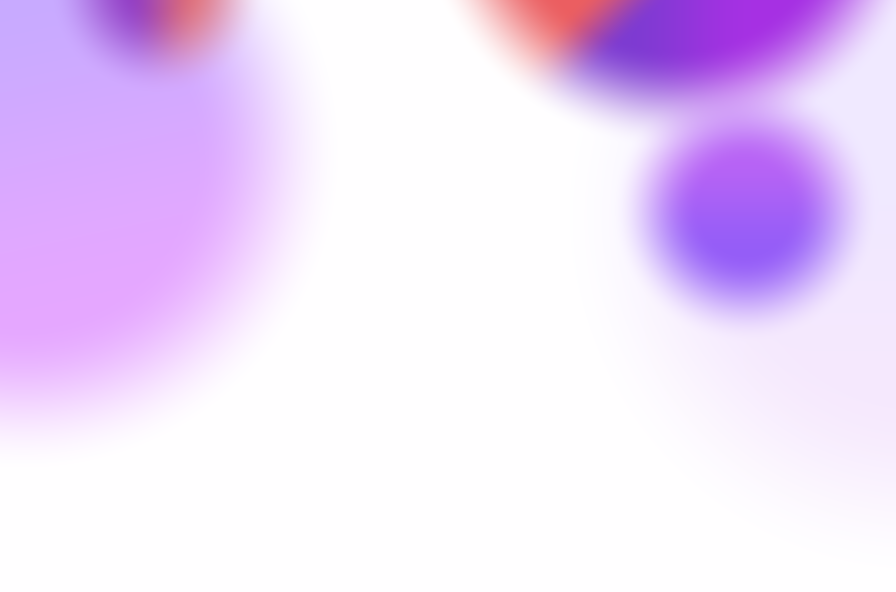
Write a Shadertoy shader that draws this background.

```glsl
// Soft blurred violet, pink and coral discs drifting over a white background.

// Coverage of a disc whose blurred edge spans twice the given softness.
float softDisc(vec2 p, vec2 center, float radius, float softness) {
    return 1.0 - smoothstep(-softness, softness, length(p - center) - radius);
}

void mainImage(out vec4 fragColor, in vec2 fragCoord) {
    // Canvas height is one unit; x is scaled so the layout keeps its proportions.
    vec2 p = fragCoord / iResolution.xy * vec2(1.515, 1.0);
    vec3 color = vec3(1.0, 0.998, 1.0);

    // Pale lavender disc at the right
    vec3 pale = mix(vec3(0.962, 0.910, 0.992), vec3(0.940, 0.912, 1.0),
                    smoothstep(0.3, 0.75, p.y));
    color = mix(color, pale, softDisc(p, vec2(1.56, 0.63), 0.465, 0.17));

    // Large lilac disc at the left, pinker toward its lower right
    float lilacBlend = smoothstep(0.42, 1.05, p.y - 0.22 * p.x);
    vec3 lilac = mix(vec3(0.898, 0.655, 1.0), vec3(0.780, 0.668, 1.0), lilacBlend);
    color = mix(color, lilac, softDisc(p, vec2(0.04, 0.742), 0.418, 0.13));

    // Small violet and coral disc on the upper left edge
    vec3 ember = mix(vec3(0.57, 0.24, 0.77), vec3(0.88, 0.43, 0.45),
                     smoothstep(0.21, 0.34, p.x));
    color = mix(color, ember, softDisc(p, vec2(0.268, 1.025), 0.112, 0.075));

    // Large disc on the top edge: coral, then indigo, then magenta violet
    vec3 violet = mix(vec3(0.49, 0.23, 0.82), vec3(0.65, 0.19, 0.89),
                      smoothstep(1.05, 1.28, p.x));
    float coralSplit = smoothstep(-0.075, 0.075, p.x - p.y - 0.055);
    vec3 crown = mix(vec3(0.92, 0.37, 0.38), violet, coralSplit);
    color = mix(color, crown, softDisc(p, vec2(1.14, 1.19), 0.358, 0.085));

    // Small orchid disc fading to blue violet at its base
    vec3 orchid = mix(vec3(0.585, 0.365, 0.97), vec3(0.72, 0.39, 0.96),
                      smoothstep(0.57, 0.74, p.y));
    color = mix(color, orchid, softDisc(p, vec2(1.26, 0.647), 0.152, 0.075));

    fragColor = vec4(color, 1.0);
}
```
